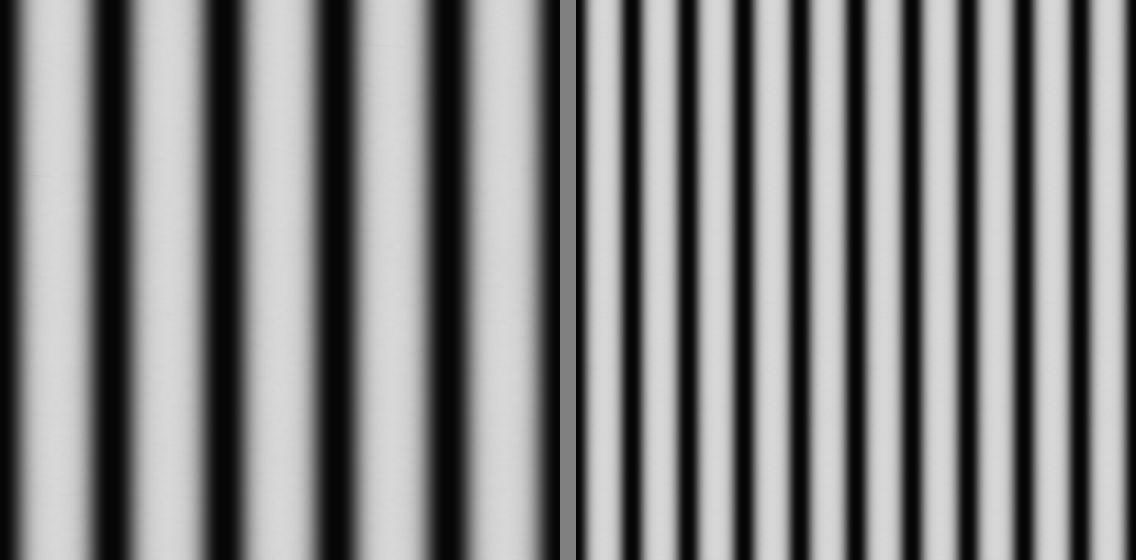
Left: one tile. Right: repeated 2 by 2.
A Shadertoy shader for this pattern:

```glsl
// Five soft vertical light bands on black, with faint grain and hairline scratches.

const float TAU = 6.2831853;
const float BANDS = 5.0;
const float BLACK_LEVEL = 0.018;
const float BAND_GAIN = 0.847;
const int SCRATCHES = 14;

float hash(vec2 p) {
    return fract(sin(dot(p, vec2(127.1, 311.7))) * 43758.5453);
}

// Value noise that wraps after the given whole number of cells.
float tileNoise(vec2 uv, vec2 cells) {
    vec2 p = uv * cells;
    vec2 i = floor(p);
    vec2 f = fract(p);
    f = f * f * (3.0 - 2.0 * f);
    vec2 a = mod(i, cells);
    vec2 b = mod(i + 1.0, cells);
    float low = mix(hash(a), hash(vec2(b.x, a.y)), f.x);
    float high = mix(hash(vec2(a.x, b.y)), hash(b), f.x);
    return mix(low, high, f.y);
}

// Brightness across the bands: broad dark gap, steep flank, rounded plateau.
float bandProfile(float x, float count) {
    float wave = 0.5 - 0.5 * cos(TAU * x * count);
    return 1.0 - exp(-3.58 * pow(max(wave, 0.0), 1.48));
}

// One short, slightly falling hairline, wrapped around the canvas.
float scratch(vec2 uv, vec2 center, float halfLength, float slope, float width) {
    vec2 d = fract(uv - center + 0.5) - 0.5;
    float line = 1.0 - smoothstep(0.0, width, abs(d.y - slope * d.x));
    float taper = 1.0 - smoothstep(0.3 * halfLength, halfLength, abs(d.x));
    return line * taper;
}

float scratches(vec2 uv, float width) {
    float total = 0.0;
    for (int i = 0; i < SCRATCHES; i++) {
        float id = float(i);
        vec2 center = vec2(hash(vec2(id, 3.0)), hash(vec2(id, 17.0)));
        float halfLength = mix(0.015, 0.055, hash(vec2(id, 29.0)));
        float slope = mix(-0.25, -0.08, hash(vec2(id, 41.0)));
        float strength = mix(0.3, 1.0, hash(vec2(id, 53.0)));
        total += strength * scratch(uv, center, halfLength, slope, width);
    }
    return total;
}

void mainImage(out vec4 fragColor, in vec2 fragCoord) {
    vec2 uv = fragCoord / iResolution.xy;
    float light = bandProfile(uv.x, BANDS);
    float shade = BLACK_LEVEL + BAND_GAIN * light;

    // Faint surface wear
    float grain = tileNoise(uv, vec2(90.0, 180.0)) - 0.5;
    float mottling = tileNoise(uv, vec2(10.0, 16.0)) - 0.5;
    shade *= 1.0 + 0.009 * grain + 0.008 * mottling;
    float hairline = max(0.0016, 1.2 / iResolution.y);
    shade -= 0.018 * scratches(uv, hairline) * light;

    fragColor = vec4(vec3(clamp(shade, 0.0, 1.0)), 1.0);
}
```
